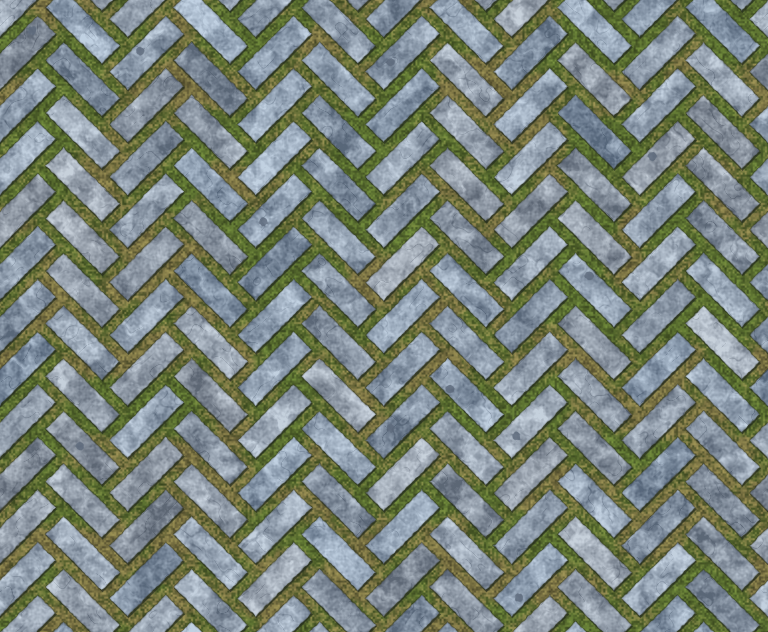
Reproduce this texture procedurally as a WebGL 1 fragment shader.

```glsl
precision highp float;
// Herringbone paving: slate-blue stone blocks at 45 degrees with mossy grass joints.
// Two interleaved lattices of rotated boxes give the layout; hashed block ids vary
// the stone, and wrapping value noise colours the joints so the tile is seamless.
uniform vec2 u_resolution;

const vec2 REPEATS = vec2(6.0, 12.0);         // herringbone periods across and down
const float ASPECT = 422.0 / 512.0;           // tile height for a width of one
const vec2 HALF_BLOCK = vec2(0.0515, 0.0164); // half length and half width
const vec2 FALL_ANCHOR = vec2(0.646, 0.494);  // falling blocks, in periods
const vec2 RISE_ANCHOR = vec2(0.146, 0.0);    // rising blocks, in periods
const vec2 SHADOW_SHIFT = vec2(-0.0010, 0.0020);
const float EDGE_WEAR = 0.0014;
const float STONE_SCALE = 48.0;
const float SPOT_SHARE = 0.08;
const vec2 STONE_WRAP = vec2(256.0);
const vec3 STONE_DARK = vec3(0.40, 0.45, 0.515);
const vec3 STONE_LIGHT = vec3(0.72, 0.77, 0.825);
const vec3 SPOT = vec3(0.36, 0.41, 0.48);
const vec3 MOSS = vec3(0.34, 0.42, 0.18);
const vec3 STRAW = vec3(0.46, 0.43, 0.25);
const vec3 SHADOW = vec3(0.13, 0.16, 0.11);

float hash(vec2 p) {
  vec3 q = fract(p.xyx * 0.1031);
  q += dot(q, q.yzx + 33.33);
  return fract((q.x + q.y) * q.z);
}

// Value noise that wraps after a whole number of cells
float noise(vec2 p, vec2 period) {
  vec2 cell = floor(p);
  vec2 f = p - cell;
  f = f * f * (3.0 - 2.0 * f);
  vec2 a = floor(mod(cell + 0.5, period));
  vec2 b = floor(mod(cell + 1.5, period));
  return mix(mix(hash(a), hash(vec2(b.x, a.y)), f.x),
             mix(hash(vec2(a.x, b.y)), hash(b), f.x), f.y);
}

float fbm(vec2 p, vec2 period) {
  float sum = 0.0;
  float weight = 0.5;
  for (int i = 0; i < 4; i++) {
    sum += weight * noise(p, period);
    p *= 2.0;
    period *= 2.0;
    weight *= 0.56;
  }
  return sum / 1.025;
}

// Signed distance to the nearest block of one direction; xy = local, zw = id
float blockDistance(vec2 p, vec2 anchor, float slope, out vec4 block) {
  vec2 pitch = vec2(1.0, ASPECT) / REPEATS;
  vec2 d = p - anchor * pitch;
  vec2 id;
  id.x = floor(d.x / pitch.x + 0.5);
  d.x -= id.x * pitch.x;
  id.y = floor((d.y - slope * d.x) / pitch.y + 0.5);
  d.y -= id.y * pitch.y;
  vec2 local = vec2(d.x + slope * d.y, d.y - slope * d.x) * 0.70711;
  block = vec4(local, floor(mod(id + 0.5, REPEATS)));
  vec2 q = abs(local) - HALF_BLOCK;
  return length(max(q, 0.0)) + min(max(q.x, q.y), 0.0);
}

float paving(vec2 p, out vec4 block) {
  vec4 rising;
  float fall = blockDistance(p, FALL_ANCHOR, -1.0, block);
  float rise = blockDistance(p, RISE_ANCHOR, 1.0, rising);
  if (rise < fall) block = rising + vec4(0.0, 0.0, 37.0, 53.0);
  return min(fall, rise);
}

vec3 stoneColor(vec2 local, vec2 id) {
  vec2 q = local * STONE_SCALE + floor(vec2(hash(id + 3.0), hash(id + 71.0)) * 200.0);
  // Clouded, grainy face
  float cloud = fbm(q + 0.6 * noise(q * 2.0, STONE_WRAP), STONE_WRAP);
  float grain = noise(q * 7.0, STONE_WRAP);
  float tone = 0.54 + 0.42 * (hash(id + 11.0) - 0.5) + 1.7 * (cloud - 0.5) + 0.38 * (grain - 0.5);
  // Broken dark veins
  float ridge = abs(noise(q * vec2(1.3, 2.0) + 19.0, STONE_WRAP) - 0.5);
  float veined = smoothstep(0.45, 0.65, noise(q + 41.0, STONE_WRAP));
  tone -= 0.28 * (1.0 - smoothstep(0.0, 0.06, ridge)) * veined;
  vec3 color = mix(STONE_DARK, STONE_LIGHT, clamp(tone, -0.15, 1.15));
  color += vec3(0.03, 0.0, -0.03) * (hash(id + 29.0) - 0.5);
  // A round stain on a few blocks
  vec2 center = (vec2(hash(id + 5.0), hash(id + 17.0)) - 0.5) * HALF_BLOCK * 1.3;
  float stain = 1.0 - smoothstep(0.0045, 0.0065, length(local - center) + 0.002 * (grain - 0.5));
  return mix(color, SPOT, 0.8 * stain * step(hash(id + 91.0), SPOT_SHARE));
}

vec3 grassColor(vec2 uv) {
  float patches = fbm(uv * vec2(17.0, 14.0), vec2(17.0, 14.0));
  float blades = noise(uv * vec2(380.0, 313.0), vec2(380.0, 313.0));
  float tufts = noise(uv * vec2(170.0, 140.0) + 7.3, vec2(170.0, 140.0));
  float dry = smoothstep(0.38, 0.72, patches + 0.25 * (blades - 0.5));
  return mix(MOSS, STRAW, dry) * (0.62 + 0.55 * blades + 0.24 * tufts);
}

void main() {
  vec2 uv = gl_FragCoord.xy / u_resolution;
  vec2 p = uv * vec2(1.0, ASPECT);
  float soft = 0.75 / u_resolution.x;
  vec4 block, unused;
  float chips = noise(uv * vec2(240.0, 198.0), vec2(240.0, 198.0)) - 0.5;
  float d = paving(p, block) + EDGE_WEAR * chips;
  // Grass, darkened beside and below each block
  float contact = 0.45 * (1.0 - smoothstep(0.0, 0.0022, d));
  float dropped = 0.75 * (1.0 - smoothstep(-0.0006, 0.0016, paving(p + SHADOW_SHIFT, unused)));
  vec3 grass = mix(grassColor(uv), SHADOW, max(contact, dropped));
  // Stone, with a slightly worn rim
  vec3 stone = stoneColor(block.xy, block.zw) * (1.0 - 0.16 * smoothstep(-0.0022, 0.0, d));
  gl_FragColor = vec4(mix(stone, grass, smoothstep(-soft, soft, d)), 1.0);
}
```
